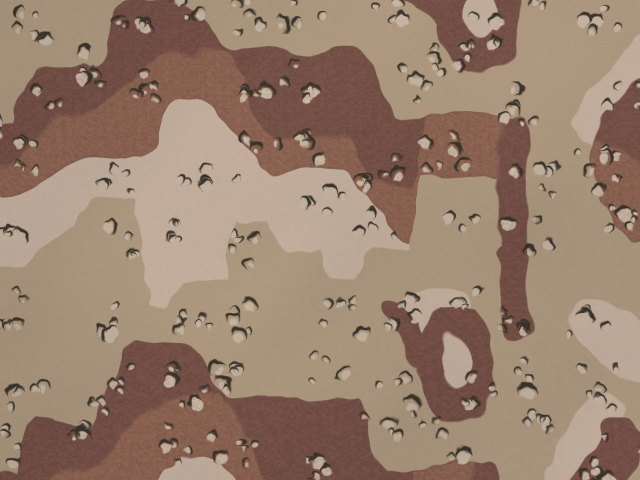
Write a Shadertoy shader that draws this texture.

```glsl
const vec3 KHAKI = vec3(0.66, 0.58, 0.485);
const vec3 PALE = vec3(0.745, 0.665, 0.60);
const vec3 BROWN = vec3(0.445, 0.305, 0.27);
const vec3 RUST = vec3(0.53, 0.375, 0.31);
const vec3 CHIP_LIGHT = vec3(0.75, 0.68, 0.61);
const vec3 CHIP_DARK = vec3(0.22, 0.20, 0.165);
const float PRINT_REPEAT = 0.725;
const float EDGE = 0.0022;
const float CLUSTER_CELL = 0.148;
const float CLUSTER_SPREAD = 0.088;
const int CHIPS = 6;

float hash(vec2 p) {
    return fract(sin(dot(p, vec2(127.1, 311.7))) * 43758.5453);
}

vec2 hash2(vec2 p) {
    return vec2(hash(p), hash(p + 37.3));
}

float noise(vec2 p) {
    vec2 i = floor(p), f = fract(p);
    f = f * f * (3.0 - 2.0 * f);
    return mix(mix(hash(i), hash(i + vec2(1, 0)), f.x),
               mix(hash(i + vec2(0, 1)), hash(i + vec2(1, 1)), f.x), f.y);
}

vec2 wobble(vec2 p) {
    return vec2(noise(p), noise(p + 51.7)) - 0.5;
}

float cover(float d) {
    float w = max(EDGE, 0.7 * fwidth(d));
    return 1.0 - smoothstep(-w, w, d);
}

float capsule(vec2 p, vec2 a, vec2 b, float r) {
    vec2 ab = b - a;
    return length(p - a - ab * clamp(dot(p - a, ab) / dot(ab, ab), 0.0, 1.0)) - r;
}

float ramp(float a, float b, float x) {
    return smoothstep(a, b, x);
}

// One print repeat, y pointing down: distances to (pale, brown, rust)
vec3 printRepeat(vec2 p) {
    float x = p.x, y = p.y;

    // Contours of the wide band
    float top = 0.27 - 0.12 * ramp(0.02, 0.07, x) - 0.155 * ramp(0.19, 0.27, x)
              + 0.11 * ramp(0.36, 0.5, x) + 0.14 * ramp(0.74, 0.82, x);
    float bottom = 0.41 - 0.08 * ramp(0.0, 0.2, x) - 0.11 * ramp(0.28, 0.38, x)
                 + 0.14 * ramp(0.43, 0.58, x) + 0.14 * ramp(0.7, 0.87, x)
                 - 0.14 * ramp(0.865, 0.88, x);
    float rustTop = 0.34 - 0.1 * ramp(0.0, 0.15, x) - 0.14 * ramp(0.15, 0.4, x)
                  + 0.19 * ramp(0.46, 0.58, x) + 0.1 * ramp(0.72, 0.8, x)
                  - 0.2 * ramp(0.86, 0.9, x);
    float paleBottom = 0.56 - 0.145 * ramp(0.06, 0.2, x) + 0.22 * ramp(0.265, 0.3, x)
                     - 0.05 * ramp(0.33, 0.42, x) - 0.12 * ramp(0.475, 0.5, x)
                     + 0.06 * ramp(0.57, 0.6, x) + 0.06 * ramp(0.67, 0.7, x)
                     - 0.07 * ramp(0.75, 0.79, x);
    float band = max(max(top - y, y - bottom), x - 1.08);
    float pale = max(max(bottom - 0.02 - y, y - paleBottom), x - 0.865);
    float rust = max(max(band, rustTop - y), x - 1.04);

    // Hanging strip
    float strip = min(capsule(p, vec2(1.07, 0.27), vec2(1.06, 0.5), 0.028),
                      capsule(p, vec2(1.06, 0.53), vec2(1.09, 0.68), 0.032));

    // Hook around a pale core
    vec2 h = (p - vec2(1.0, 0.03)) * vec2(1.0, 0.7);
    float ring = max(abs(length(h) - 0.063) - 0.026, -0.08 - y);
    float hook = min(ring, capsule(p, vec2(0.84, -0.06), vec2(0.93, 0.03), 0.03));
    pale = min(pale, length(h) - 0.045);
    pale = min(pale, capsule(p, vec2(0.91, -0.07), vec2(0.99, -0.08), 0.045));

    // Bent patch at the right with pale neighbours
    float bend = min(capsule(p, vec2(1.36, 0.2), vec2(1.27, 0.33), 0.05),
                     capsule(p, vec2(1.27, 0.33), vec2(1.33, 0.44), 0.048));
    pale = min(pale, capsule(p, vec2(1.33, 0.13), vec2(1.24, 0.27), 0.042));
    pale = min(pale, capsule(p, vec2(1.24, 0.67), vec2(1.35, 0.75), 0.055));
    rust = min(rust, max(bend, 0.3 - y + 0.4 * (x - 1.25)));
    return vec3(pale, min(min(band, strip), min(hook, bend)), rust);
}

// Clustered pebbles: distances to (light body, dark crescent)
vec2 pebbles(vec2 p) {
    vec2 cell = floor(p / CLUSTER_CELL), best = vec2(1.0);
    vec2 q = p + 0.008 * wobble(p * 95.0);
    for (int j = -1; j <= 1; j++)
    for (int i = -1; i <= 1; i++) {
        vec2 id = cell + vec2(i, j);
        vec2 center = (id + 0.5 + 0.65 * (hash2(id) - 0.5)) * CLUSTER_CELL;
        for (int k = 0; k < CHIPS; k++) {
            vec2 seed = id * 7.13 + float(k) * 3.71;
            if (hash(seed + 9.1) > 0.82) continue;
            vec2 v = q - center - (hash2(seed) - 0.5) * CLUSTER_SPREAD;
            float r = mix(0.007, 0.0165, pow(hash(seed + 5.3), 1.6));
            float a = 2.2 * (hash(seed + 2.9) - 0.4);
            v = mat2(cos(a), sin(a), -sin(a), cos(a)) * v;
            v.x *= mix(0.7, 1.15, hash(seed + 6.7));
            float inner = length(v + vec2(0.0, 0.5 * r));
            float dark = max(length(v) - r, 0.95 * r - inner);
            float light = inner - r * mix(0.35, 0.95, hash(seed + 8.3));
            best = min(best, vec2(light, dark));
        }
    }
    return best;
}

void mainImage(out vec4 fragColor, in vec2 fragCoord) {
    vec2 p = fragCoord / iResolution.y;
    vec2 warped = vec2(p.x, 1.0 - p.y) + 0.034 * wobble(p * 13.0) + 0.012 * wobble(p * 36.0);

    // Stacked print repeats
    vec3 d = vec3(1.0);
    for (int k = 0; k < 2; k++) {
        float n = float(k);
        vec2 shift = vec2(0.06 * ramp(0.7, 1.0, warped.x), -PRINT_REPEAT);
        d = min(d, printRepeat(warped + n * shift));
    }
    vec2 chip = pebbles(p);
    float brown = cover(d.y);
    vec3 color = mix(KHAKI, PALE, cover(d.x));
    color = mix(color, BROWN, brown);
    color = mix(color, RUST, brown * (1.0 - smoothstep(-0.006, 0.006, d.z)));
    color = mix(color, CHIP_LIGHT, cover(chip.x));
    color = mix(color, CHIP_DARK, cover(chip.y));

    // Soft folds and woven grain
    float folds = noise(p * 2.3 + 4.0) + 0.5 * noise(vec2(p.x + p.y, p.y - p.x) * vec2(3.0, 7.0));
    float grain = noise(p * vec2(210.0, 260.0)) - 0.5;
    color *= 1.0 + 0.07 * (folds - 0.75) + grain * mix(0.025, 0.13, brown);
    fragColor = vec4(color, 1.0);
}
```
